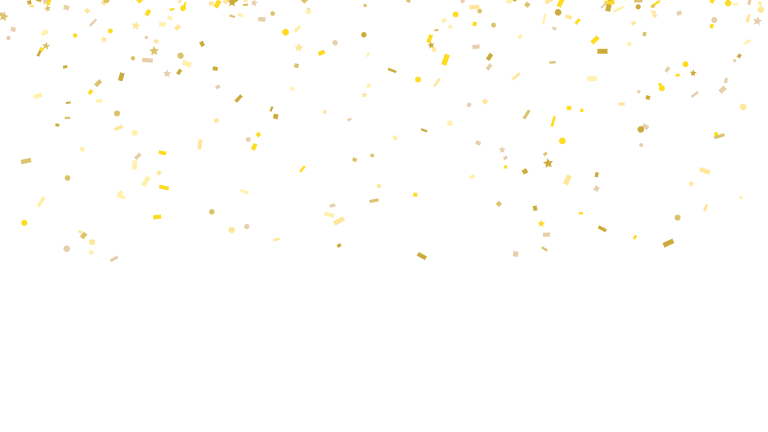
This background is drawn by a WebGL 2 fragment shader. Its source:

```glsl
#version 300 es
precision highp float;

uniform vec2 u_resolution;
out vec4 fragColor;

const int PIECES = 250;
const float TAU = 6.2831853;
const float FALL_DEPTH = 0.6;     // confetti reaches this far below the top
const float MAX_RADIUS = 0.02;    // bound on the size of any piece

const vec3 WHITE = vec3(1.0);
const vec3 PALETTE[6] = vec3[6](
    vec3(0.80, 0.67, 0.23),   // deep gold
    vec3(0.86, 0.76, 0.42),   // soft gold
    vec3(1.00, 0.86, 0.12),   // bright yellow
    vec3(1.00, 0.94, 0.67),   // cream
    vec3(0.91, 0.81, 0.67),   // rose tan
    vec3(1.00, 0.90, 0.60)    // pale yellow
);

// Four pseudo-random values in 0..1 from one seed.
vec4 hash4(float seed) {
    vec4 p = fract(seed * vec4(0.1031, 0.1030, 0.0973, 0.1099));
    p += dot(p, p.wzxy + 33.33);
    return fract((p.xxyz + p.yzzw) * p.zywx);
}

vec2 rotate(vec2 p, float angle) {
    float c = cos(angle), s = sin(angle);
    return vec2(c * p.x + s * p.y, c * p.y - s * p.x);
}

float boxDistance(vec2 p, vec2 halfSize) {
    vec2 d = abs(p) - halfSize;
    return length(max(d, 0.0)) + min(max(d.x, d.y), 0.0);
}

// Five-pointed star: fold into one half point, then measure to its edge.
float starDistance(vec2 p, float radius) {
    float sector = TAU / 5.0;
    float angle = mod(atan(p.x, p.y) + 0.5 * sector, sector) - 0.5 * sector;
    vec2 folded = length(p) * vec2(cos(angle), abs(sin(angle)));
    vec2 tip = vec2(radius, 0.0);
    vec2 notch = 0.5 * radius * vec2(cos(0.5 * sector), sin(0.5 * sector));
    vec2 edge = notch - tip;
    return dot(folded - tip, normalize(vec2(edge.y, -edge.x)));
}

// Mostly paper strips, with some discs and a few stars.
float pieceDistance(vec2 p, float kind, vec4 rnd) {
    if (kind < 0.08) return starDistance(rotate(p, 0.4 * (rnd.x - 0.5)), mix(0.007, 0.012, rnd.y));
    if (kind < 0.28) return length(p) - mix(0.0035, 0.0078, rnd.y);
    vec2 halfSize = vec2(mix(0.0045, 0.013, rnd.y * rnd.y), mix(0.0022, 0.006, rnd.z));
    return boxDistance(rotate(p, mix(-0.6, 1.5, rnd.x)), halfSize);
}

// Crowded towards the top edge, where the middle is thinner than the sides.
vec2 piecePosition(float index, float aspect, vec4 rnd) {
    float rank = (index + rnd.y) / float(PIECES);
    float x = fract(index * 0.618034 + 0.35 * rnd.x);
    x -= 0.05 * (1.0 - rank) * sin(TAU * x);
    x = clamp(x, 0.0, 1.0);
    return vec2(x * aspect, 1.0 - FALL_DEPTH * pow(rank, 2.0));
}

void main() {
    vec2 p = gl_FragCoord.xy / u_resolution.y;
    float aspect = u_resolution.x / u_resolution.y;
    float pixel = 1.0 / u_resolution.y;
    vec3 color = WHITE;

    for (int i = 0; i < PIECES; i++) {
        float index = float(i);
        vec4 place = hash4(index + 17.0);
        vec2 local = p - piecePosition(index, aspect, place);
        if (dot(local, local) > MAX_RADIUS * MAX_RADIUS) continue;

        float dist = pieceDistance(local, place.z, hash4(index + 531.0));
        float coverage = clamp(0.5 - dist / pixel, 0.0, 1.0);
        vec3 tint = PALETTE[min(int(place.w * 6.0), 5)];
        color = mix(color, tint, coverage);
    }

    fragColor = vec4(color, 1.0);
}
```
